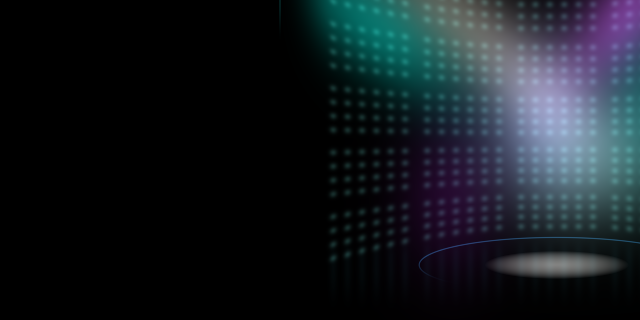
Write a Shadertoy shader that draws this background.

```glsl
// Dark stage with coloured light beams, a curved wall of dotted panels and a lit floor disc.

const vec2 DISC_CENTRE = vec2(1.74, 0.172);
const float WALL_LEFT = 1.015;
const float PANEL_WIDTH = 0.2935;
const float COLUMN_STEP = 0.0449;
const float ROW_STEP = 0.216;   // share of one group of rows

const vec3 TEAL = vec3(0.0, 0.42, 0.39);
const vec3 WARM_GREY = vec3(0.38, 0.36, 0.33);
const vec3 LAVENDER = vec3(0.31, 0.31, 0.46);
const vec3 SEA_GREY = vec3(0.22, 0.33, 0.32);
const vec3 EDGE_TEAL = vec3(0.06, 0.29, 0.29);
const vec3 VIOLET = vec3(0.42, 0.15, 0.47);
const vec3 PLUM = vec3(0.13, 0.025, 0.16);
const vec3 DOT_TINT = vec3(0.09, 0.18, 0.17);
const vec3 RING_BLUE = vec3(0.08, 0.22, 0.33);

// Soft elliptical light, its long axis turned by angle.
float glow(vec2 p, vec2 centre, vec2 radius, float angle) {
    vec2 d = p - centre;
    float c = cos(angle), s = sin(angle);
    vec2 q = vec2(c * d.x + s * d.y, c * d.y - s * d.x) / radius;
    return exp(-dot(q, q));
}

// Signed offset from the nearest of count marks, spaced by step.
float nearestMark(float x, float spacing, float count) {
    return x - spacing * clamp(round(x / spacing), 0.0, count - 1.0);
}

// Column offset within the repeating six-column panels.
float columnOffset(float x) {
    float local = mod(x - WALL_LEFT, PANEL_WIDTH);
    return nearestMark(local - 0.0265, COLUMN_STEP, 6.0);
}

// Dots in groups of four rows; the wall bends nearer at its sides.
float wallDots(vec2 p) {
    float bend = pow(max(abs(p.x - DISC_CENTRE.x) - 0.115, 0.0) / 0.583, 1.6);
    float height = p.y - 0.292 + 0.099 * bend;
    float pitch = 0.1393 + 0.0612 * bend;
    float stretch = 0.0039 * max(1.0 - bend, 0.0);
    float root = sqrt(max(pitch * pitch + 4.0 * stretch * height, 0.0));
    float group = 2.0 * height / (pitch + root);
    float row = nearestMark(fract(group + 0.176) - 0.176, ROW_STEP, 4.0);
    vec2 d = vec2(columnOffset(p.x), row * root) / vec2(0.0115, 0.0105);
    float inside = step(-0.176, group) * step(WALL_LEFT, p.x);
    return exp(-dot(d, d)) * inside;
}

// Thin ellipse outline.
float ring(vec2 p, vec2 radius, float width) {
    vec2 q = p / radius;
    float r = length(q);
    float slope = length(q / radius) / max(r, 0.001);
    float dist = abs(r - 1.0) / max(slope, 0.001);
    return 1.0 - smoothstep(0.0, width, dist);
}

vec3 lights(vec2 p) {
    vec3 col = TEAL * glow(p, vec2(1.17, 0.92), vec2(0.33, 0.135), -0.69);
    col += WARM_GREY * glow(p, vec2(1.47, 0.91), vec2(0.44, 0.13), -0.74);
    col += LAVENDER * glow(p, vec2(1.706, 0.64), vec2(0.19, 0.25), 0.0);
    col += SEA_GREY * glow(p, vec2(1.83, 0.48), vec2(0.22, 0.20), 0.0);
    col += EDGE_TEAL * glow(p, vec2(2.02, 0.68), vec2(0.13, 0.27), 0.0);
    col += VIOLET * glow(p, vec2(1.97, 0.97), vec2(0.25, 0.12), 0.9);
    col += PLUM * glow(p, vec2(1.41, 0.39), vec2(0.16, 0.24), 0.0);
    return col * smoothstep(0.86, 1.04, p.x);
}

void mainImage(out vec4 fragColor, in vec2 fragCoord) {
    float pixel = 1.0 / iResolution.y;
    vec2 p = fragCoord * pixel;
    p.x += 1.0 - 0.5 * iResolution.x * pixel;

    // Beams and dotted wall
    vec3 col = lights(p);
    float dots = wallDots(p);
    col += dots * DOT_TINT * (1.0 - 0.55 * max(col.g, col.b));

    // Faint streaks where the wall meets the floor
    float streak = exp(-pow(columnOffset(p.x) / 0.012, 2.0));
    float floorFade = smoothstep(0.02, 0.16, p.y) * (1.0 - smoothstep(0.19, 0.27, p.y));
    col += vec3(0.01, 0.03, 0.035) * streak * floorFade * step(WALL_LEFT, p.x);

    // Floor disc and its rim
    vec2 q = p - DISC_CENTRE;
    float disc = max(1.0 - length(q / vec2(0.225, 0.044)), 0.0);
    col += vec3(0.50, 0.49, 0.48) * smoothstep(0.0, 1.0, sqrt(disc) * 0.9);
    float rim = ring(q, vec2(0.43, 0.086), max(0.0026, 1.2 * pixel));
    col += RING_BLUE * rim * smoothstep(-0.06, 0.03, q.y);

    // Thin hanging light line
    float line = 1.0 - smoothstep(0.0, max(0.0026, pixel), abs(p.x - 0.875));
    col += vec3(0.03, 0.23, 0.23) * line * smoothstep(0.87, 1.0, p.y);

    fragColor = vec4(clamp(col, 0.0, 1.0), 1.0);
}
```
